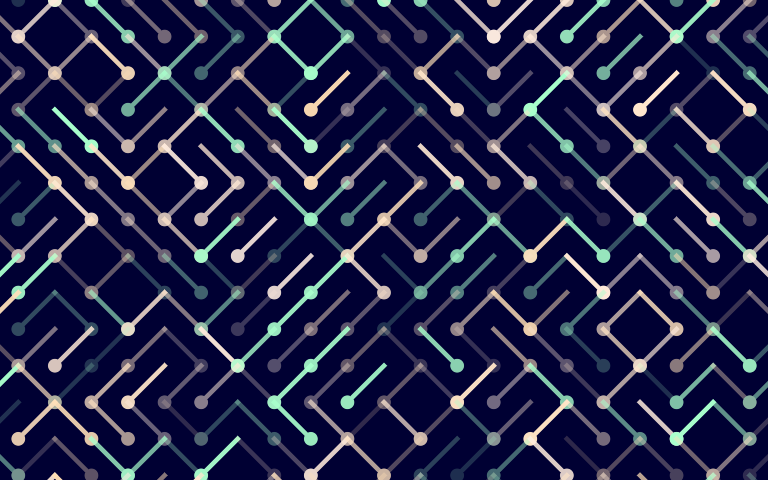
A Shadertoy shader for this pattern:

```glsl
// Maze of translucent diagonal strokes ending in round dots on dark navy.
#define COLUMNS 21.0
#define LINE_WIDTH 0.125
#define DOT_RADIUS 0.188
#define MIN_ALPHA 0.18
#define ALPHA_BIAS 1.25
#define MINT_SHARE 0.4
#define NAVY vec3(0.0, 0.0, 0.2)
#define MINT vec3(0.66, 1.0, 0.8)
#define CREAM vec3(1.0, 0.87, 0.7)
#define BLUSH vec3(1.0, 0.93, 0.89)

// Three independent random values per cell
vec3 hash32(vec2 cell) {
    vec3 v = fract(cell.xyx * vec3(0.1031, 0.1030, 0.0973));
    v += dot(v, v.yxz + 33.33);
    return fract((v.xxy + v.yzz) * v.zyx);
}

// Square-capped stroke from a to b
float strokeDistance(vec2 p, vec2 a, vec2 b) {
    vec2 axis = normalize(b - a);
    vec2 rel = p - 0.5 * (a + b);
    vec2 local = vec2(dot(rel, axis), dot(rel, vec2(-axis.y, axis.x)));
    vec2 halfSize = 0.5 * vec2(length(b - a) + LINE_WIDTH, LINE_WIDTH);
    vec2 d = abs(local) - halfSize;
    return length(max(d, 0.0)) + min(max(d.x, d.y), 0.0);
}

// One diagonal with a dot at its lower end; y runs downwards
float pinDistance(vec2 p, bool leansLeft) {
    vec2 top = vec2(leansLeft ? 0.0 : 1.0, 0.0);
    vec2 bottom = vec2(1.0 - top.x, 1.0);
    return min(strokeDistance(p, top, bottom), length(p - bottom) - DOT_RADIUS);
}

vec3 pinColour(float pick) {
    float warm = (pick - MINT_SHARE) / (1.0 - MINT_SHARE);
    return warm < 0.0 ? MINT : mix(CREAM, BLUSH, warm);
}

void mainImage(out vec4 fragColor, in vec2 fragCoord) {
    // Grid measured from the top edge, with nodes half a cell in from the left
    float pixel = COLUMNS / iResolution.x;
    vec2 p = vec2(fragCoord.x, iResolution.y - fragCoord.y) * pixel;
    p.x -= 0.5;
    vec2 home = floor(p);
    vec3 colour = NAVY;

    // Blend neighbouring pins row by row, so strokes overlap the dots above
    for (int y = -1; y <= 1; y++) {
        for (int x = -1; x <= 1; x++) {
            vec2 cell = home + vec2(x, y);
            vec3 rnd = hash32(cell + 17.0);
            float d = pinDistance(p - cell, rnd.x < 0.5);
            float coverage = 1.0 - smoothstep(-0.6 * pixel, 0.6 * pixel, d);
            float alpha = mix(MIN_ALPHA, 1.0, pow(rnd.y, ALPHA_BIAS));
            colour = mix(colour, pinColour(rnd.z), coverage * alpha);
        }
    }
    fragColor = vec4(colour, 1.0);
}
```
